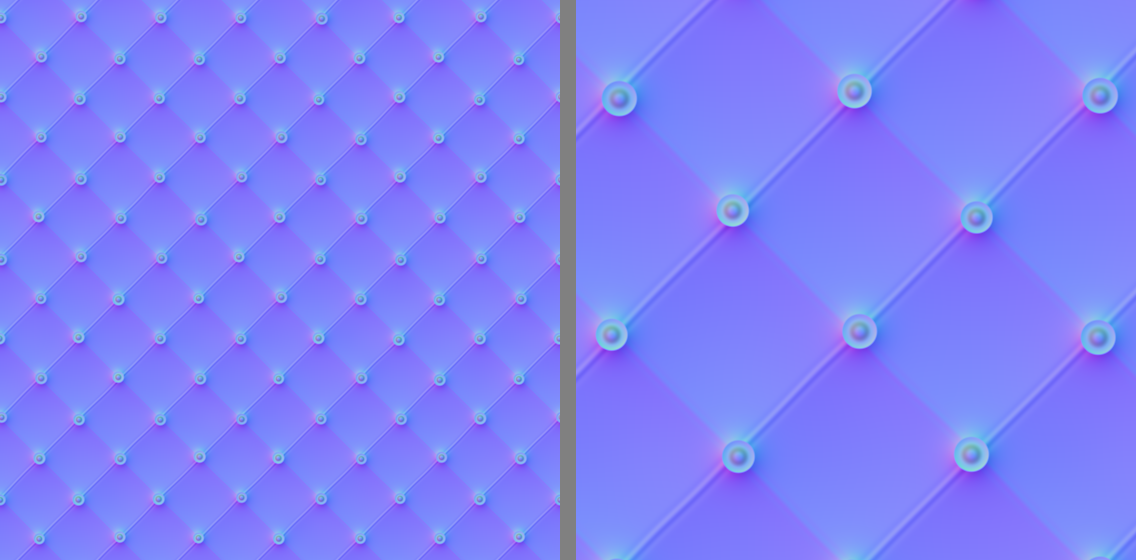
Left: the whole. Right: its middle third, enlarged.
This texture map is drawn by a Shadertoy shader. Its source:

```glsl
// Tangent-space normal map of diamond-tufted upholstery with seams and round buttons (green points down).
#define REPEATS 7.0              // tufts across and down
#define SHIFT vec2(0.0, 0.772)   // lattice offset, in repeats
#define PILLOW vec2(0.10, 0.18)  // bulge of each diamond, x and y
#define SEAM_WIDTH 0.014         // seam half width, in repeats
#define SEAM_DEPTH vec2(0.17, 0.44) // falling and rising seams
#define BUTTON_RADIUS 0.070
#define BUTTON_TILT vec2(0.04, -0.42)
#define RIM_SLOPE 0.28
#define DENT_DEPTH 0.44          // cloth pulled in around a button
#define DENT_REACH 0.047
#define JITTER 0.022             // button misplacement
#define WRINKLE 0.014            // cloth unevenness

vec2 hash22(vec2 p) {
    vec3 q = fract(p.xyx * vec3(0.1031, 0.1030, 0.0973));
    q += dot(q, q.yzx + 33.33);
    return fract((q.xx + q.yz) * q.zy);
}

// Two-channel value noise in -1..1 that wraps after a whole period.
vec2 wrapNoise(vec2 p, float period) {
    vec2 i = floor(p), f = fract(p);
    f = f * f * (3.0 - 2.0 * f);
    vec2 lo = floor(mod(i + 0.5, period));
    vec2 hi = floor(mod(i + 1.5, period));
    vec2 bottom = mix(hash22(lo), hash22(vec2(hi.x, lo.y)), f.x);
    vec2 top = mix(hash22(vec2(lo.x, hi.y)), hash22(hi), f.x);
    return 2.0 * mix(bottom, top, f.y) - 1.0;
}

// Slope across a seam: a groove with a faint raised lip on both sides.
vec2 seamSlope(vec2 d) {
    vec2 t = d / SEAM_WIDTH;
    return -t * (1.0 - 0.35 * t * t) * exp(-0.5 * t * t);
}

// Button face: raised rim, hollow ring and small central dome.
vec2 buttonSlope(vec2 dir, float r, vec2 rnd) {
    vec2 tilt = BUTTON_TILT + 0.16 * (rnd - 0.5);
    return tilt * mix(0.5, 1.0, smoothstep(0.15, 0.6, r)) - dir * RIM_SLOPE * sin(4.5 * r);
}

void mainImage(out vec4 fragColor, in vec2 fragCoord) {
    vec2 p = fragCoord / iResolution.xy * REPEATS - SHIFT;
    float pixel = REPEATS / min(iResolution.x, iResolution.y);
    vec2 wobble = wrapNoise(p * 3.0, REPEATS * 3.0);

    // Diagonal coordinates: seams at whole values, buttons where they cross.
    vec2 diag = vec2(p.x + p.y, p.x - p.y);
    vec2 node = round(diag);
    vec2 e = diag - node;

    // Padded diamonds, eased over the crease.
    vec2 fromCenter = e - 0.5 * clamp(e / 0.05, -1.0, 1.0);
    vec2 slope = PILLOW * vec2(fromCenter.x + fromCenter.y, fromCenter.x - fromCenter.y);
    slope += WRINKLE * wobble;

    // Seams
    vec2 s = SEAM_DEPTH * seamSlope(e * 0.7071 + 0.006 * wobble);
    slope += 0.7071 * vec2(s.x + s.y, s.x - s.y);

    // Nearest button, with its own wrapped random values
    vec2 center = 0.5 * vec2(node.x + node.y, node.x - node.y);
    vec2 id = floor(mod(2.0 * center + 0.5, 2.0 * REPEATS));
    vec2 rnd = hash22(id + 5.0);
    vec2 offset = p - center - JITTER * (2.0 * rnd - 1.0);
    float dist = length(offset);
    vec2 dir = offset / max(dist, 1e-4);
    float radius = BUTTON_RADIUS * mix(0.94, 1.06, hash22(id + 41.0).x);
    float r = dist / radius;

    // Dent, then the button on top
    slope -= dir * DENT_DEPTH * exp(-max(dist - radius, 0.0) / DENT_REACH);
    float cover = 1.0 - smoothstep(-1.3 * pixel, 1.3 * pixel, dist - radius);
    slope = mix(slope, buttonSlope(dir, r, rnd.yx), cover);

    // Encode the normal with y pointing down
    float z = sqrt(max(1.0 - dot(slope, slope), 0.0));
    vec3 color = 0.5 + 0.5 * vec3(slope.x, -slope.y, z);

    // Steep, shaded ring inside the button
    float ring = cover * smoothstep(0.28, 0.0, abs(r - 0.42));
    color *= 1.0 - ring * vec3(0.10, 0.16, 0.18);
    fragColor = vec4(color * vec3(1.0, 1.0, 0.99), 1.0);
}
```
